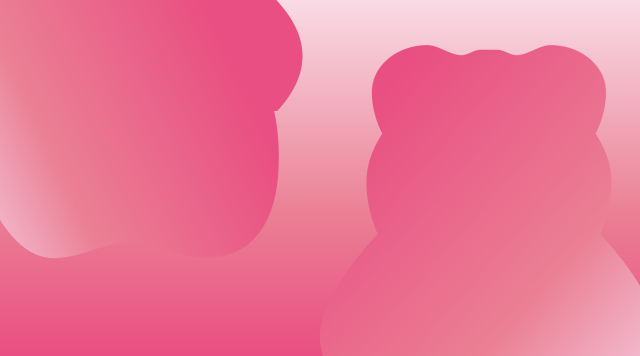
Write a WebGL 1 fragment shader that draws this background.

```glsl
precision highp float;
// Two soft lobed silhouettes in pink gradients over a vertical pink fade.
uniform vec2 u_resolution;

// The canvas spans SPAN units, measured from the top left corner.
const vec2 SPAN = vec2(7.68, 4.26);

const vec3 BLUSH  = vec3(0.975, 0.860, 0.900);
const vec3 PALE   = vec3(0.950, 0.720, 0.800);
const vec3 SALMON = vec3(0.920, 0.500, 0.580);
const vec3 ROSE   = vec3(0.912, 0.310, 0.510);

// Gradient axes, and the positions along them of rose, salmon and pale.
const vec2 LEFT_AXIS   = vec2(0.90, -0.42);
const vec3 LEFT_STOPS  = vec3(2.20, -0.20, -1.25);
const vec2 RIGHT_AXIS  = vec2(0.75, 0.66);
const vec3 RIGHT_STOPS = vec3(4.15, 7.15, 8.60);

const float BACK_MIDDLE  = 0.6;   // height of salmon in the backdrop
const float RIGHT_CENTER = 5.867; // mirror line of the right shape

// Curve that peaks at center and has fallen by drop at distance reach.
float bulge(float v, float center, float peak, float drop, float reach, float power) {
  return peak - drop * pow(abs(v - center) / reach, power);
}

// Approximate depth inside a superellipse.
float lobe(vec2 p, vec2 center, vec2 radius, float power) {
  vec2 q = pow(abs(p - center) / radius, vec2(power));
  return (1.0 - pow(q.x + q.y, 1.0 / power)) * min(radius.x, radius.y);
}

// Depth inside the left shape, positive within.
float leftShape(vec2 p) {
  if (p.y < 1.33) return bulge(p.y, 0.67, 3.63, 0.31, 0.665, 2.0) - p.x;
  if (p.y < 1.85) return bulge(p.y, 1.85, 3.345, 0.055, 0.52, 2.0) - p.x;
  if (p.x > 2.45) return lobe(p, vec2(2.45, 1.85), vec2(0.895, 1.23), 2.4);

  // Wavy lower edge
  float bottom = p.x < 0.68
    ? bulge(p.x, 0.68, 3.09, 0.46, 0.68, 2.3)
    : 3.085 - 0.185 * smoothstep(0.68, 1.55, p.x) * smoothstep(2.45, 1.55, p.x);
  return bottom - p.y;
}

// Depth inside the mirrored right shape, positive within.
float rightShape(vec2 p) {
  p.x = abs(p.x - RIGHT_CENTER);

  // Upper lobes with a low bump between them
  if (p.y < 1.10) {
    if (p.x > 0.74) return lobe(p, vec2(0.74, 1.10), vec2(0.665, 0.56), 2.0);
    float top = 0.595 + 0.065 * smoothstep(0.10, 0.33, p.x)
                      - 0.12 * smoothstep(0.33, 0.74, p.x);
    return p.y - top;
  }

  // Stacked side bulges
  float side;
  if (p.y < 1.60)      side = bulge(p.y, 1.10, 1.405, 0.125, 0.50, 2.0);
  else if (p.y < 2.18) side = bulge(p.y, 2.18, 1.47, 0.19, 0.58, 2.0);
  else if (p.y < 2.80) side = bulge(p.y, 2.18, 1.47, 0.135, 0.62, 2.0);
  else if (p.y < 4.00) side = bulge(p.y, 4.00, 2.03, 0.695, 1.20, 1.6);
  else                 side = bulge(p.y, 4.00, 2.03, 0.04, 0.26, 2.0);
  return side - p.x;
}

// Rose to salmon to pale along one axis.
vec3 shapeColor(vec2 p, vec2 axis, vec3 stops) {
  float t = dot(p, axis);
  float toSalmon = clamp((t - stops.x) / (stops.y - stops.x), 0.0, 1.0);
  float toPale = clamp((t - stops.y) / (stops.z - stops.y), 0.0, 1.0);
  return mix(mix(ROSE, SALMON, toSalmon), PALE, toPale);
}

void main() {
  vec2 uv = gl_FragCoord.xy / u_resolution;
  vec2 p = vec2(uv.x, 1.0 - uv.y) * SPAN;
  float soft = 0.7 * SPAN.y / u_resolution.y;

  // Backdrop
  float depth = 1.0 - uv.y;
  vec3 color = mix(BLUSH, SALMON, clamp(depth / BACK_MIDDLE, 0.0, 1.0));
  color = mix(color, ROSE, clamp((depth - BACK_MIDDLE) / (1.0 - BACK_MIDDLE), 0.0, 1.0));

  // Silhouettes
  color = mix(color, shapeColor(p, LEFT_AXIS, LEFT_STOPS),
              smoothstep(-soft, soft, leftShape(p)));
  color = mix(color, shapeColor(p, RIGHT_AXIS, RIGHT_STOPS),
              smoothstep(-soft, soft, rightShape(p)));

  gl_FragColor = vec4(color, 1.0);
}
```
